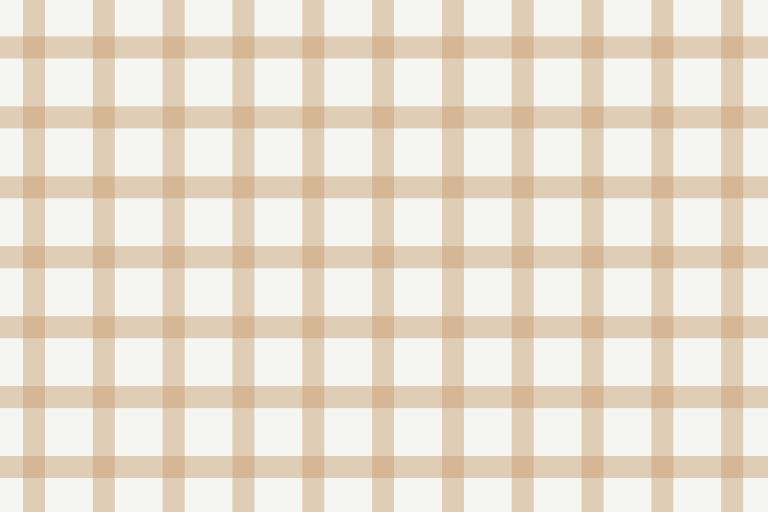
Write a Shadertoy shader that draws this pattern.

```glsl
// Woven check: translucent tan bands crossing on an off-white cloth.

const vec2 REPEATS = vec2(11.0, 7.322);       // bands across and up the canvas
const vec2 BAND_CENTER = vec2(0.487, 0.6435); // band position within one repeat
const float BAND_WIDTH = 0.315;               // as a fraction of one repeat

const vec3 CLOTH = vec3(0.961, 0.961, 0.947);
const vec3 SINGLE_BAND = vec3(0.875, 0.802, 0.712);
const vec3 CROSSING = vec3(0.840, 0.717, 0.585);

// Smoothed coverage of a repeating band; pixelSize is in repeats.
float bandCoverage(float position, float center, float width, float pixelSize) {
    float centerDistance = abs(fract(position - center + 0.5) - 0.5);
    float edgeDistance = centerDistance - 0.5 * width;
    return clamp(0.5 - edgeDistance / pixelSize, 0.0, 1.0);
}

// One layer of dye tints the cloth, a second one deepens it.
vec3 weave(float warp, float weft, vec3 cloth, vec3 single, vec3 crossing) {
    vec3 color = mix(cloth, single, max(warp, weft));
    return mix(color, crossing, warp * weft);
}

void mainImage(out vec4 fragColor, in vec2 fragCoord) {
    vec2 position = fragCoord / iResolution.xy * REPEATS;
    vec2 pixelSize = REPEATS / iResolution.xy;

    // Vertical and horizontal bands
    float warp = bandCoverage(position.x, BAND_CENTER.x, BAND_WIDTH, pixelSize.x);
    float weft = bandCoverage(position.y, BAND_CENTER.y, BAND_WIDTH, pixelSize.y);

    fragColor = vec4(weave(warp, weft, CLOTH, SINGLE_BAND, CROSSING), 1.0);
}
```
